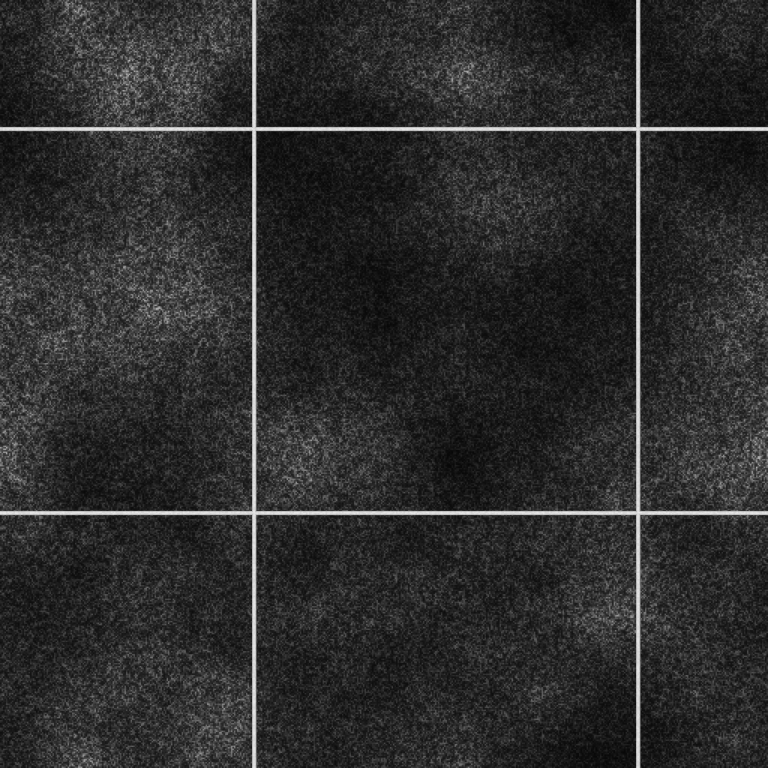
Reproduce this texture procedurally as a WebGL 1 fragment shader.

```glsl
precision highp float;
// Dark speckled stone tiles, two by two, with cloudy wear and thin pale grout lines.

uniform vec2 u_resolution;

const vec2  TILES        = vec2(2.0);          // repeats across and down
const vec2  GROUT_ORIGIN = vec2(0.331, 0.332); // where one grout crossing sits
const float GROUT_HALF   = 0.0029;             // half the grout width
const vec3  GROUT_CORE   = vec3(0.87);
const vec3  GROUT_EDGE   = vec3(0.66);
const vec3  STONE        = vec3(0.138);        // median stone tone
const float CLOUD_CELLS  = 5.0;                // coarsest cloud cells per side
const float CLOUD_DEPTH  = 2.3;                // contrast of the worn patches
const float GRAIN_CELLS  = 512.0;              // finest grains per side
const float CLUMP_CELLS  = 192.0;              // clumps of grains per side
const float GRAIN_DEPTH  = 2.0;                // contrast of the grain
const float FLECK_LIGHT  = 0.17;               // brightness of the rare flecks

float hash(vec2 p) {
  vec3 q = fract(p.xyx * 0.1031);
  q += dot(q, q.yzx + 33.33);
  return fract((q.x + q.y) * q.z);
}

// Value noise on a lattice that wraps after "cells" steps.
float wrappedNoise(vec2 p, float cells, float seed) {
  vec2 cell = floor(p);
  vec2 f = fract(p);
  f = f * f * (3.0 - 2.0 * f);
  vec2 lo = mod(cell, cells) + seed;
  vec2 hi = mod(cell + 1.0, cells) + seed;
  return mix(mix(hash(lo), hash(vec2(hi.x, lo.y)), f.x),
             mix(hash(vec2(lo.x, hi.y)), hash(hi), f.x), f.y);
}

// Broad worn patches, centred on zero.
float clouds(vec2 uv) {
  float sum = 0.0;
  float weight = 0.5;
  float cells = CLOUD_CELLS;
  for (int i = 0; i < 5; i++) {
    sum += weight * (wrappedNoise(uv * cells, cells, 17.0 + cells) - 0.5);
    cells *= 2.0;
    weight *= 0.55;
  }
  return sum;
}

vec3 stone(vec2 uv) {
  float patches = clouds(uv);
  float fine = wrappedNoise(uv * GRAIN_CELLS - 0.5, GRAIN_CELLS, 3.0);
  float clump = wrappedNoise(uv * CLUMP_CELLS, CLUMP_CELLS, 71.0);
  float grain = mix(clump, fine, 0.65) - 0.5;
  float tone = exp(CLOUD_DEPTH * patches + GRAIN_DEPTH * grain);

  // Rare bright flecks gather on the paler patches.
  float fleck = wrappedNoise(uv * GRAIN_CELLS - 0.5, GRAIN_CELLS, 611.0);
  float paleness = smoothstep(-0.1, 0.25, patches);
  return STONE * tone + FLECK_LIGHT * paleness * smoothstep(0.97, 1.0, fleck);
}

void main() {
  vec2 uv = gl_FragCoord.xy / u_resolution;
  vec2 pixel = 1.0 / u_resolution;

  // Distance to the nearest grout line along each axis.
  vec2 toLine = abs(fract((uv - GROUT_ORIGIN) * TILES + 0.5) - 0.5) / TILES;
  vec2 cover = 1.0 - smoothstep(GROUT_HALF - 0.5 * pixel, GROUT_HALF + 0.5 * pixel, toLine);
  vec2 core = 1.0 - smoothstep(vec2(0.25 * GROUT_HALF), vec2(GROUT_HALF), toLine);

  // Slightly sandy grout, palest along its middle.
  float sand = wrappedNoise(uv * GRAIN_CELLS - 0.5, GRAIN_CELLS, 233.0) - 0.5;
  vec3 grout = mix(GROUT_EDGE, GROUT_CORE, max(core.x, core.y)) + 0.08 * sand;

  vec3 color = mix(stone(uv), grout, max(cover.x, cover.y));
  gl_FragColor = vec4(clamp(color, 0.0, 1.0), 1.0);
}
```
